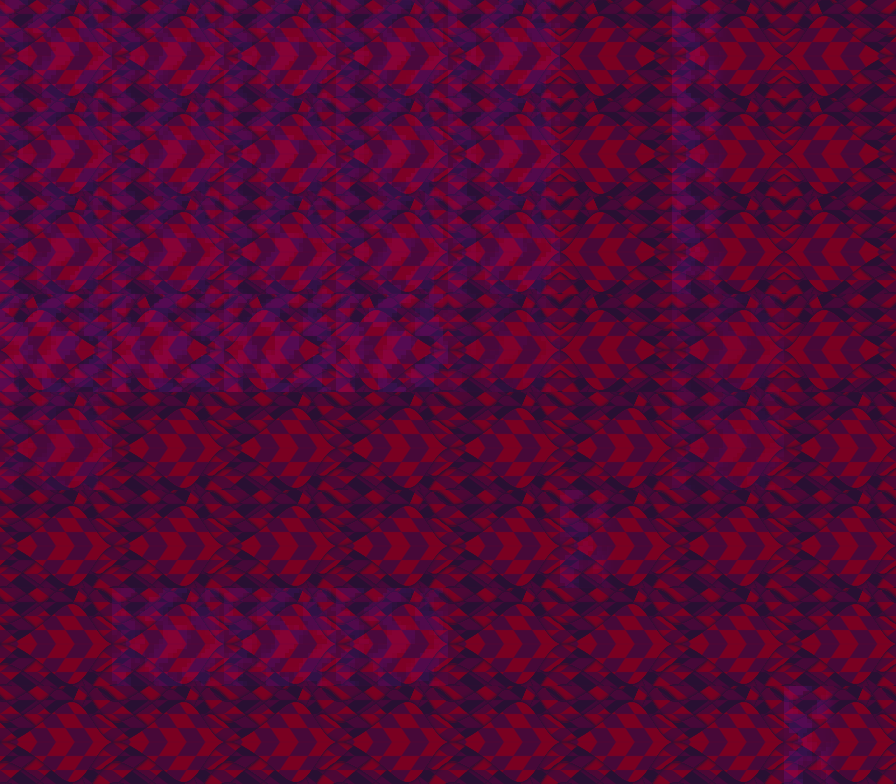
This pattern is drawn by a Shadertoy shader. Its source:

```glsl
// Eight by eight tiles: faceted eyes among sweeping wave slivers, with violet wear.

const vec2 TILES = vec2(8.0, 8.0);
const float ROWS = 7.0;          // facet rows in each tile
const float COLUMNS = 6.0;       // facet columns in each tile
const float AXIS_ROW = 3.0;      // height of the eye axis, in rows
const float TAU = 6.2831853;

const vec3 NAVY = vec3(0.16, 0.058, 0.195);
const vec3 PLUM = vec3(0.28, 0.03, 0.22);
const vec3 RED = vec3(0.48, 0.0, 0.13);
const vec3 VIOLET_GAIN = vec3(0.055, 0.008, 0.10);

float hash(vec2 p) {
    return fract(sin(dot(p, vec2(41.3, 289.1))) * 4375.5);
}

float either(float a, float b) {
    return a + b - 2.0 * a * b;
}

// Smooth square wave of period two that flips at whole numbers.
float squareWave(float t, float blur) {
    return smoothstep(-blur, blur, abs(fract(t * 0.5 + 0.25) - 0.5) - 0.25);
}

// One when the tile lies in the inclusive range.
float inRange(vec2 tile, vec2 low, vec2 high) {
    vec2 inside = step(low - 0.5, tile) * step(tile, high + 0.5);
    return inside.x * inside.y;
}

// Bell with a long left flank and a steep right one.
float eyeOutline(float x) {
    float angle = TAU * (x - 0.04);
    return 1.4 - 1.45 * cos(angle + 0.35 * cos(angle) - 0.35);
}

// Leaning wave that crosses the bells.
float waveOutline(float x, float swing, float phase) {
    float angle = TAU * (x - phase);
    return swing * sin(angle + 0.5 * sin(angle));
}

// Thin dark rim that fades away from an edge.
float rim(float d, float width, float pixel) {
    return smoothstep(-pixel, pixel, d) * exp(-max(d, 0.0) / width);
}

float isFlipped(vec2 tile) {
    float mirrored = inRange(tile, vec2(5, 4), vec2(5, 7));
    mirrored = max(mirrored, inRange(tile, vec2(7, 4), vec2(7, 7)));
    return max(mirrored, inRange(tile, vec2(0, 4), vec2(3, 4)));
}

// Colour of one tile; x runs 0 to 1 and a counts rows from the eye axis.
vec3 tileColor(float x, float a, float pixel) {
    float u = x * COLUMNS;
    float rows = squareWave(a, 0.4 * pixel);
    float zigzag = abs(mod(a, 2.0) - 1.0);
    float chevrons = either(squareWave(u + 0.5 * a, 0.4 * pixel), rows);
    float teeth = either(squareWave(u + zigzag, 0.45 * pixel), rows);

    float eye = a - eyeOutline(x);
    float outside = smoothstep(-0.8 * pixel, 0.8 * pixel, eye);
    float bells = eye / 1.45;
    float waves = (a - waveOutline(x, 2.0, 0.70)) / 1.9;
    float slivers = either(squareWave(bells, 0.4 * pixel),
                           squareWave(waves, 0.3 * pixel));

    // Bright slivers alternate with dark ones around the eye.
    vec3 inner = mix(PLUM, RED, chevrons);
    vec3 bright = mix(PLUM, RED, max(teeth, 0.12));
    vec3 dark = mix(PLUM, NAVY, teeth);
    vec3 color = mix(inner, mix(dark, bright, slivers), outside);

    float shade = rim(fract(bells), 0.10, 0.5 * pixel);
    shade = max(shade, rim(fract(waves), 0.07, 0.4 * pixel));
    return mix(color, NAVY, shade * outside);
}

// Worn tiles gather at the upper left, with a few strays.
float wearStrength(vec2 tile) {
    float wear = 0.8 * inRange(tile, vec2(0, 5), vec2(4, 7));
    wear = max(wear, inRange(tile, vec2(0, 4), vec2(3, 4)));
    wear = max(wear, 0.75 * inRange(tile, vec2(1, 1), vec2(3, 1)));
    wear = max(wear, 0.4 * inRange(tile, vec2(4, 4), vec2(4, 4)));
    wear = max(wear, 0.4 * inRange(tile, vec2(6, 3), vec2(6, 4)));
    return max(wear, 0.5 * inRange(tile, vec2(0, 3), vec2(0, 3)));
}

// Some tiles are worn along their left edge only.
float edgeWear(vec2 tile, float x) {
    float worn = inRange(tile, vec2(6, 5), vec2(6, 7));
    worn += 0.7 * inRange(tile, vec2(5, 2), vec2(5, 2));
    worn += inRange(tile, vec2(7, 0), vec2(7, 0));
    return worn * (1.0 - smoothstep(0.3, 0.5, x));
}

// Small blocky patches from layered sines.
float wearPatches(vec2 local, vec2 tile) {
    vec2 block = floor(local * vec2(24.0, 21.0));
    float n = sin(block.x * 0.7 + 1.6 * sin(block.y * 0.5));
    n += 0.7 * sin(block.y * 0.7 - block.x * 0.4);
    n += 0.8 * (hash(block + tile * 31.0) - 0.5);
    return 0.2 + 0.8 * smoothstep(-0.5, 0.5, n);
}

void mainImage(out vec4 fragColor, in vec2 fragCoord) {
    vec2 grid = fragCoord / iResolution.xy * TILES;
    vec2 tile = floor(grid);
    vec2 local = fract(grid);
    float pixel = ROWS * TILES.y / iResolution.y;
    float x = mix(local.x, 1.0 - local.x, isFlipped(tile));
    vec3 color = tileColor(x, abs(local.y * ROWS - AXIS_ROW), pixel);
    float wear = max(wearStrength(tile), edgeWear(tile, local.x));
    color += VIOLET_GAIN * wear * wearPatches(local, tile);
    fragColor = vec4(color, 1.0);
}
```
